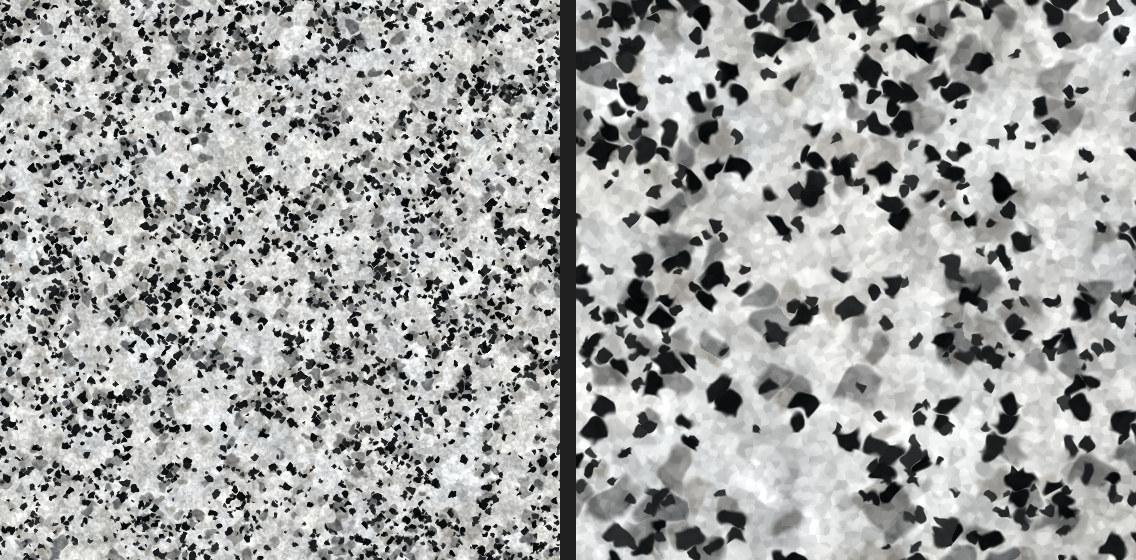
Left: the whole. Right: its middle third, enlarged.
Reproduce this texture procedurally as a Shadertoy shader.

```glsl
// Polished grey granite: pale feldspar, smoky quartz and clustered black mica grains.

// Colours
const vec3 FELDSPAR = vec3(0.825, 0.832, 0.825);
const vec3 QUARTZ_DARK = vec3(0.40, 0.405, 0.40);
const vec3 QUARTZ_PALE = vec3(0.70, 0.695, 0.68);
const vec3 MICA_BLACK = vec3(0.035, 0.045, 0.047);
const vec3 MICA_GREY = vec3(0.17, 0.18, 0.18);
const vec3 WARM_TINT = vec3(0.016, 0.002, -0.018);

// Grain sizes, in cells across the canvas
const float QUARTZ_SCALE = 44.0;
const float MICA_SCALE = 74.0;
const float SPECK_SCALE = 128.0;

// Share of cells that hold a grain, and how strongly grains gather
const float QUARTZ_SHARE = 0.40;
const float MICA_SHARE = 0.25;
const float SPECK_SHARE = 0.11;
const float GATHER = 1.5;

const float EDGE = 0.10;     // softness of grain borders, in cells
const float MOTTLE = 0.17;   // contrast inside the feldspar

vec3 hash3(vec2 cell) {
    vec3 h = fract(cell.xyx * vec3(0.1031, 0.1030, 0.0973));
    h += dot(h, h.yxz + 33.33);
    return fract((h.xxy + h.yzz) * h.zyx);
}

mat2 rotation(float angle) {
    float c = cos(angle), s = sin(angle);
    return mat2(c, s, -s, c);
}

// Layered sines, about -1 to 1: where dark minerals gather
float clusters(vec2 p) {
    float sum = 0.0, freq = 24.0;
    for (int i = 0; i < 4; i++) {
        p = rotation(0.9) * p + 0.37;
        vec2 q = freq * p;
        sum += sin(q.x + 1.6 * sin(0.7 * q.y)) * cos(q.y + 1.3 * sin(0.6 * q.x));
        freq *= 1.55;
    }
    return 0.5 * sum;
}

// Smooth cellular noise: crystal facets blended at their borders
float facets(vec2 p) {
    vec2 cell = floor(p);
    float sum = 0.0, total = 0.0;
    for (int y = -1; y <= 1; y++)
    for (int x = -1; x <= 1; x++) {
        vec2 id = cell + vec2(x, y);
        vec3 h = hash3(id);
        vec2 d = p - id - h.xy;
        float weight = exp(-12.0 * dot(d, d));
        sum += weight * h.z;
        total += weight;
    }
    return sum / total - 0.5;
}

// Scattered angular grains: x = coverage, y = shade of the nearest grain
vec2 grains(vec2 uv, float scale, float share, float seed) {
    vec2 p = uv * scale;
    p += 0.13 * sin(3.7 * p.yx + 2.0 * sin(1.9 * p) + seed);
    p += 0.06 * sin(8.3 * p.yx + 1.5 * sin(5.1 * p));
    vec2 cell = floor(p);
    float nearest = 1.0, shade = 0.0;
    for (int y = -1; y <= 1; y++)
    for (int x = -1; x <= 1; x++) {
        vec2 id = cell + vec2(x, y);
        vec3 place = hash3(id + seed);
        vec3 form = hash3(id + seed + 71.7);
        vec2 center = id + mix(vec2(0.05), vec2(0.95), place.xy);
        float density = share * (1.0 + GATHER * clusters(center / scale));
        if (place.z > max(density, 0.15 * share)) continue;
        float stretch = mix(0.78, 1.0, form.y);
        vec2 q = rotation(6.283 * form.x) * (p - center) * vec2(stretch, 1.0 / stretch);
        float size = mix(length(q), max(abs(q.x), abs(q.y)), 0.45);
        float dist = size - mix(0.24, 0.54, form.z);
        if (dist < nearest) {
            nearest = dist;
            shade = fract(form.x * 7.0 + form.y * 5.0);
        }
    }
    float soft = max(EDGE, 0.7 * scale / iResolution.y);
    return vec2(1.0 - smoothstep(-soft, soft, nearest), shade);
}

void mainImage(out vec4 fragColor, in vec2 fragCoord) {
    vec2 uv = fragCoord / iResolution.y;

    // Mottled feldspar ground
    float coarse = facets(uv * 38.0);
    float medium = facets(uv * 105.0 + 19.0);
    float fine = facets(uv * 235.0 + 47.0);
    float mottle = MOTTLE * (coarse + medium + 0.9 * fine);
    vec3 color = FELDSPAR + mottle + WARM_TINT * facets(uv * 17.0 + 5.0);

    // Translucent smoky quartz
    vec2 quartz = grains(uv, QUARTZ_SCALE, QUARTZ_SHARE, 13.0);
    vec3 quartzColor = mix(QUARTZ_DARK, QUARTZ_PALE, quartz.y) + 0.8 * mottle;
    quartzColor += WARM_TINT * (quartz.y - 0.4);
    color = mix(color, quartzColor, 0.92 * quartz.x);

    // Small dark specks, then the larger black mica
    vec2 speck = grains(uv, SPECK_SCALE, SPECK_SHARE, 37.0);
    color = mix(color, mix(MICA_BLACK, MICA_GREY, speck.y), 0.92 * speck.x);
    vec2 mica = grains(uv, MICA_SCALE, MICA_SHARE, 59.0);
    vec3 micaColor = mix(MICA_BLACK, MICA_GREY, mica.y * mica.y) + 0.15 * mottle;
    color = mix(color, micaColor, mica.x);

    fragColor = vec4(clamp(color, 0.0, 1.0), 1.0);
}
```
